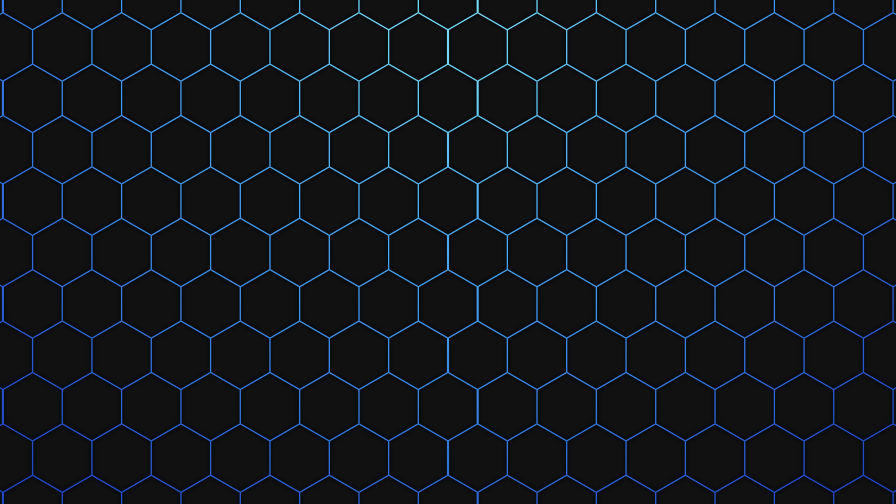
This pattern is drawn by a Shadertoy shader. Its source:

```glsl
const float CELL = 0.11775; // hexagon width in canvas heights

// Offset from the centre of the nearest hexagon
vec2 hexOffset(vec2 p) {
    vec2 period = CELL * vec2(1.0, sqrt(3.0));
    vec2 a = mod(p + vec2(0.0, 0.5 * period.y), period) - 0.5 * period;
    vec2 b = mod(p + vec2(0.5 * period.x, 0.0), period) - 0.5 * period;
    return dot(a, a) < dot(b, b) ? a : b;
}

// Share of a pixel covered by a line, exact even for subpixel widths
float lineCoverage(float dist, float halfWidth, float pixel) {
    float upper = min(dist + 0.5 * pixel, halfWidth);
    float lower = max(dist - 0.5 * pixel, -halfWidth);
    return clamp((upper - lower) / pixel, 0.0, 1.0);
}

// Cyan glow at the top centre falling off to deep blue
vec3 lineColor(vec2 p) {
    float reach = length(p - vec2(0.0, 0.5));
    vec3 color = mix(vec3(0.46, 0.87, 0.96), vec3(0.28, 0.64, 0.95), smoothstep(0.0, 0.6, reach));
    return mix(color, vec3(0.13, 0.28, 0.78), smoothstep(0.45, 1.35, reach));
}

void mainImage(out vec4 fragColor, in vec2 fragCoord) {
    float pixel = 1.0 / iResolution.y;
    vec2 p = (fragCoord - 0.5 * iResolution.xy) * pixel;

    // Distances to the upright and slanted sides
    vec2 offset = abs(hexOffset(p + vec2(0.0, 0.001)));
    float upright = 0.5 * CELL - offset.x;
    float slanted = 0.5 * CELL - dot(offset, vec2(0.5, 0.5 * sqrt(3.0)));
    float edge = min(upright, slanted);

    // Dark tiles with a soft shade along the rim
    vec3 tile = mix(vec3(0.038, 0.044, 0.058), vec3(0.065), smoothstep(0.0, 0.012, edge));

    // Upright lines are heavier in the middle columns and at the left border
    bool heavy = abs(p.x - 0.25 * CELL) < 0.4 * CELL || p.x < -7.4 * CELL;
    float uprightLine = lineCoverage(upright, heavy ? 0.0021 : 0.0013, pixel);
    float slantedLine = lineCoverage(slanted, 0.0013, pixel);

    vec3 color = mix(tile, lineColor(p), max(uprightLine, slantedLine));
    fragColor = vec4(color, 1.0);
}
```
